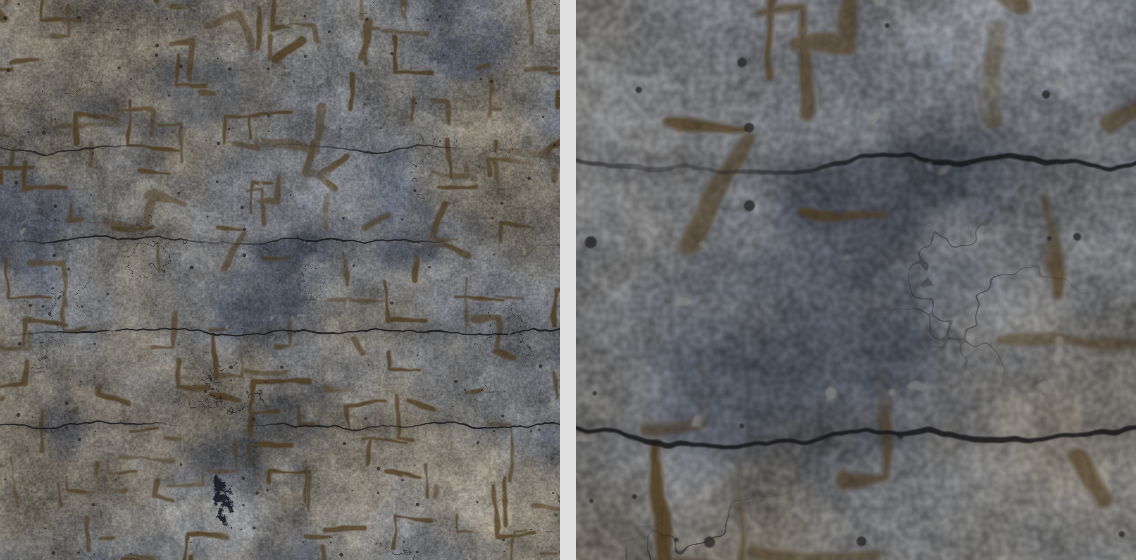
Left, the full canvas; right, a detail of the centre.
A WebGL 2 fragment shader for this texture:

```glsl
#version 300 es
precision highp float;
// Weathered concrete: layered gradient noise gives mottled grey plaster and grit,
// scattered bent strokes give rusty brown stains in a loose masonry layout,
// and noisy lines with pits and chips give the cracks and damage.

uniform vec2 u_resolution;
out vec4 fragColor;

vec2 hash2(vec2 p) {
    vec3 h = fract(p.xyx * vec3(0.1031, 0.1030, 0.0973));
    h += dot(h, h.yzx + 33.33);
    return fract((h.xx + h.yz) * h.zy);
}

float corner(vec2 cell, vec2 offset) {
    float angle = 6.2832 * hash2(cell).x;
    return dot(vec2(cos(angle), sin(angle)), offset);
}

float gradientNoise(vec2 p) {
    vec2 i = floor(p), f = fract(p), e = vec2(0.0, 1.0);
    vec2 u = f * f * f * (f * (f * 6.0 - 15.0) + 10.0);
    return mix(mix(corner(i, f), corner(i + e.yx, f - e.yx), u.x),
               mix(corner(i + e.xy, f - e.xy), corner(i + e.yy, f - e.yy), u.x), u.y);
}

float fbm(vec2 p) {
    float sum = 0.0, amplitude = 1.0;
    for (int i = 0; i < 5; i++) {
        sum += amplitude * gradientNoise(p);
        p = mat2(1.6, 1.2, -1.2, 1.6) * p + 17.3;
        amplitude *= 0.55;
    }
    return sum;
}

// Distance to an axis-aligned arm that runs from the origin along x
float armDistance(vec2 d, float reach) {
    return length(vec2(d.x - clamp(d.x, min(0.0, reach), max(0.0, reach)), d.y));
}

// One straight or L-shaped stroke per cell
float strokes(vec2 p, float cells, float presence, float rough) {
    vec2 q = p * cells, base = floor(q);
    float ink = 0.0;
    for (int j = -1; j <= 1; j++) {
        for (int i = -1; i <= 1; i++) {
            vec2 cell = base + vec2(i, j), key = cell + cells * 7.0;
            vec2 start = hash2(key), size = hash2(key + 57.0);
            vec2 kind = hash2(key + 113.0), look = hash2(key + 191.0);
            if (kind.x > presence) continue;
            float height = clamp(cell.y / cells, 0.0, 1.0);
            float tilt = (look.x - 0.5) * (look.y > 0.75 ? 0.2 + 2.0 * height : 0.16);
            vec2 d = mat2(cos(tilt), sin(tilt), -sin(tilt), cos(tilt)) * (q - cell - start);
            vec2 arm = sign(size - 0.5) * (0.2 + 1.5 * abs(size - 0.5));
            float across = armDistance(d, arm.x), upward = armDistance(d.yx, arm.y);
            float dist = kind.y < 0.32 ? across : kind.y < 0.58 ? upward : min(across, upward);
            float width = mix(0.0022, 0.0062, look.y * look.y) * (0.8 + 0.5 * height) + rough;
            float body = 1.0 - smoothstep(width - 0.002, width + 0.0026, dist / cells);
            ink = max(ink, body * (0.55 + 0.45 * size.x));
        }
    }
    return ink;
}

// Long sideways cracks: x is the thin line, y the dark halo around it
vec2 longCracks(vec2 p) {
    vec2 result = vec2(0.0);
    for (int i = 0; i < 4; i++) {
        float row = float(i), key = row * 9.7 + 3.0;
        float path = 0.24 + 0.165 * row + 0.016 * fbm(vec2(p.x * 7.0, key));
        float dist = abs(p.y - path);
        float seen = smoothstep(-0.25, 0.2, gradientNoise(vec2(p.x * 4.0, key + 40.0)) + 0.1 - 0.05 * row);
        float width = 0.0009 + 0.0014 * max(0.0, gradientNoise(vec2(p.x * 22.0, key + 80.0)));
        result.x = max(result.x, seen * (1.0 - smoothstep(width - 0.0006, width + 0.0012, dist)));
        result.y = max(result.y, seen * exp(-dist * 70.0));
    }
    return result;
}

void main() {
    vec2 p = gl_FragCoord.xy / u_resolution.y;
    float broad = fbm(p * 3.5 + 5.0), medium = fbm(p * 19.0 + 31.0);
    float grit = 0.10 * gradientNoise(p * 235.0) + 0.08 * gradientNoise(p * 115.0 + 9.0);

    // Mottled plaster, paler near the bottom, with warm and cool areas
    float tone = 0.435 + 0.14 * broad + 0.10 * medium + grit;
    tone += 0.03 * (1.0 - smoothstep(0.21, 0.26, p.y + 0.02 * medium));
    tone += 0.055 * smoothstep(0.24, 0.34, fbm(p * 6.0 + 71.0));
    float warmth = smoothstep(-0.45, 0.5, fbm(p * 2.7 + 47.0) + 0.2 * (0.5 - p.x));
    vec3 color = tone * mix(vec3(0.97, 0.99, 1.03), vec3(1.05, 1.0, 0.90), warmth);

    // Blue-grey damp stains
    float damp = smoothstep(0.05, 0.5, fbm(p * vec2(3.0, 4.2) + 13.0));
    color *= mix(vec3(1.0), vec3(0.74, 0.77, 0.84), damp);

    // Brown strokes with wavering, gritty edges
    vec2 sway = vec2(gradientNoise(p * 11.0 + 3.0), gradientNoise(p * 11.0 + 63.0)) * 0.012;
    sway += vec2(gradientNoise(p * 45.0), gradientNoise(p * 45.0 + 29.0)) * 0.003;
    float rough = 0.004 * gradientNoise(p * 24.0 + 90.0) + 0.012 * grit;
    float ink = max(strokes(p + sway, 9.0, 0.82, rough), strokes(p + sway, 13.0, 0.5, rough));
    ink *= smoothstep(-0.75, -0.1, gradientNoise(p * 8.0 + 21.0) + 0.4 * medium);
    color = mix(color, vec3(0.295, 0.23, 0.13) * (0.72 + 0.65 * tone), 0.88 * ink);

    // Long cracks and short branching hairlines
    vec2 crack = longCracks(p);
    color *= 1.0 - 0.16 * crack.y;
    float vein = abs(fbm(p * 7.0 + 150.0)) / 7.0;
    float veinArea = smoothstep(0.12, 0.4, gradientNoise(p * 5.0 + 200.0));
    float hairline = veinArea * (1.0 - smoothstep(0.0004, 0.002, vein));
    color = mix(color, vec3(0.09, 0.09, 0.10), max(0.85 * crack.x, 0.6 * hairline));

    // Pale chips and small dark pits
    float chip = smoothstep(0.46, 0.58, gradientNoise(p * 38.0 + 8.0) + 0.25 * gradientNoise(p * 120.0));
    color = mix(color, vec3(0.58, 0.57, 0.54), 0.5 * chip);
    vec2 pitCell = floor(p * 45.0), pit = hash2(pitCell + 300.0);
    float pitDist = length(fract(p * 45.0) - 0.3 - 0.4 * hash2(pitCell + 400.0)) / 45.0;
    float pitSize = 0.001 + 0.0025 * pit.y * pit.y;
    float hole = step(pit.x, 0.09) * (1.0 - smoothstep(pitSize - 0.0008, pitSize + 0.001, pitDist));
    color = mix(color, vec3(0.14, 0.13, 0.13), 0.75 * hole);

    // A crumbling blue-black patch in the lower part
    float patchArea = exp(-dot((p - vec2(0.4, 0.11)) * vec2(38.0, 15.0), (p - vec2(0.4, 0.11)) * vec2(38.0, 15.0)));
    float crumble = smoothstep(0.42, 0.54, patchArea * 0.6 + 0.4 * fbm(p * 48.0 + 60.0));
    color = mix(color, vec3(0.09, 0.10, 0.14), 0.9 * crumble * smoothstep(0.05, 0.3, patchArea));

    fragColor = vec4(clamp(color, 0.0, 1.0), 1.0);
}
```
